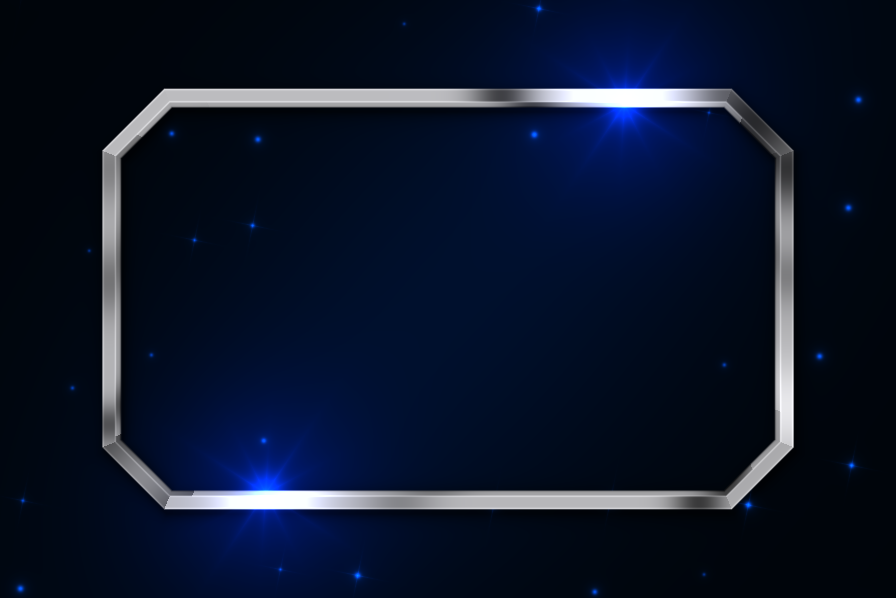
Give the GLSL for this background, as a Shadertoy shader.

```glsl
float bump(float x, float centre, float width) {
    float t = (x - centre) / width;
    return exp(-t * t);
}

vec2 hash2(vec2 p) {
    vec3 h = fract(p.xyx * vec3(0.1031, 0.1030, 0.0973));
    h += dot(h, h.yzx + 33.33);
    return fract((h.xx + h.yz) * h.zy);
}

// Signed distance to a rectangle with cut corners
float cutBox(vec2 p) {
    vec2 q = abs(p) - vec2(0.578, 0.3516);
    return max(max(q.x, q.y), (q.x + q.y + 0.1035) * 0.7071);
}

// Crossed light streaks around a soft blue core
vec3 flare(vec2 p) {
    float r = length(p), rays = 0.0;
    for (int i = 0; i < 6; i++) {
        float a = 0.98 + float(i) * 0.53;
        vec2 dir = vec2(cos(a), sin(a));
        float along = abs(dot(p, dir));
        float across = abs(dot(p, vec2(-dir.y, dir.x)));
        float reach = i % 3 == 0 ? 0.05 : 0.032;
        rays += exp(-across / (0.003 + along * 0.05) - along / reach);
    }
    return vec3(0.02, 0.22, 1.0) * (rays * 0.4 + 0.65 * exp(-r * r * 1100.0))
         + vec3(0.0, 0.06, 0.36) * exp(-r * 15.0);
}

// Scattered sparks, one candidate per cell
vec3 sparks(vec2 p) {
    vec3 light = vec3(0.0);
    vec2 cell = floor(p / 0.19);
    for (int y = -1; y <= 1; y++)
    for (int x = -1; x <= 1; x++) {
        vec2 id = cell + vec2(x, y);
        vec2 rnd = hash2(id + 17.0), kind = hash2(id + 71.0);
        vec2 pos = (id + 0.15 + 0.7 * rnd) * 0.19;
        float present = step(0.2, kind.x) * step(1.0, length(pos / vec2(0.36, 0.25)));
        vec2 d = p - pos;
        float r = length(d), size = mix(0.0025, 0.005, kind.y);
        float glow = exp(-r * r / (size * size)) + 0.4 * exp(-r / (size * 1.5));
        // A few sparks carry thin cross spikes
        vec2 s = abs(mat2(0.98, 0.2, -0.2, 0.98) * d);
        float spike = exp(-s.x * 900.0 - s.y * 70.0) + exp(-s.y * 900.0 - s.x * 70.0);
        glow += 0.4 * spike * step(0.75, kind.x);
        light += present * mix(0.35, 0.85, kind.y) * glow * vec3(0.02, 0.32, 0.95);
    }
    return light;
}

// Reflected brightness along each side of the frame
float metalShade(vec2 p) {
    vec2 q = abs(p) - vec2(0.578, 0.3516);
    float corner = (q.x + q.y + 0.1035) * 0.7071;
    if (corner > max(q.x, q.y)) {
        float slide = 0.12 * sin((p.x - p.y) * 22.0);
        if (p.x * p.y < 0.0) return 0.71 + 0.3 * slide;
        return (p.x > 0.0 ? 0.28 : 0.42) + slide;
    }
    if (q.y > q.x) {
        return p.y > 0.0
            ? 0.75 - 0.5 * bump(p.x, 0.09, 0.05) + 0.5 * bump(p.x, 0.285, 0.09)
                - 0.38 * bump(p.x, 0.47, 0.06)
            : 0.73 + 0.5 * bump(p.x, -0.3, 0.08) - 0.2 * bump(p.x, -0.08, 0.06)
                - 0.5 * bump(p.x, 0.42, 0.045);
    }
    return p.x > 0.0
        ? 0.7 - 0.5 * bump(p.y, 0.22, 0.07) - 0.2 * bump(p.y, 0.04, 0.05)
            + 0.22 * bump(p.y, -0.18, 0.08)
        : 0.71 - 0.2 * bump(p.y, 0.22, 0.06) - 0.25 * bump(p.y, 0.03, 0.06)
            - 0.38 * bump(p.y, -0.21, 0.035);
}

void mainImage(out vec4 fragColor, in vec2 fragCoord) {
    vec2 p = (fragCoord - 0.5 * iResolution.xy) / iResolution.y;
    float px = 1.0 / iResolution.y;
    vec2 topFlare = vec2(0.295, 0.325), lowFlare = vec2(-0.305, -0.325);

    // Night backdrop, brighter along the rising diagonal
    float along = dot(p, vec2(0.67, 0.74)), across = dot(p, vec2(-0.74, 0.67));
    float haze = exp(-across * across * 7.0 - along * along * 1.8);
    vec3 col = mix(vec3(0.0, 0.018, 0.04), vec3(0.0, 0.062, 0.175), haze);
    vec2 a = p - topFlare, b = p - lowFlare;
    col += vec3(0.0, 0.018, 0.13) * (exp(-dot(a, a) * 28.0) + exp(-dot(b, b) * 28.0));

    // Soft shadow cast by the frame
    float shadow = abs(cutBox(p + vec2(-0.004, 0.008)) + 0.0156) - 0.0156;
    col *= 1.0 - 0.6 * exp(-max(shadow, 0.0) * 90.0);
    col += sparks(p);

    // Bevelled metal frame
    float d = cutBox(p);
    float band = abs(d + 0.0156) - 0.0156;
    float shade = metalShade(p);
    float lip = metalShade(p - vec2(0.05, 0.03)) * 0.8 + 0.06;
    shade = mix(lip, shade, smoothstep(-px, px, d + 0.022));
    shade += 0.16 * bump(d, -0.022, 0.0015) + 0.14 * bump(d, -0.001, 0.0018);
    shade -= 0.15 * bump(d, -0.031, 0.002);
    vec3 metal = clamp(shade, 0.08, 1.0) * vec3(0.985, 0.985, 1.0);
    col = mix(col, metal, smoothstep(px, -px, band));

    // Flares shine over the metal
    col += flare(a) + flare(b);
    fragColor = vec4(clamp(col, 0.0, 1.0), 1.0);
}
```
